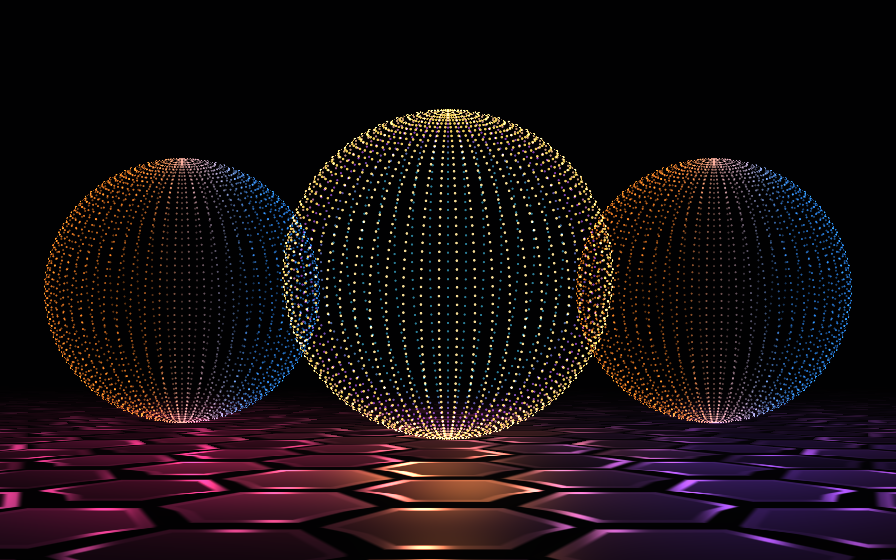
Write a WebGL 1 fragment shader that draws this background.

```glsl
precision highp float;
uniform vec2 u_resolution;

// Layout, in units of the canvas height
const float HORIZON = 0.318;
const vec2 MAIN_CENTER = vec2(0.0, 0.510);
const vec2 MAIN_RADIUS = vec2(0.294, 0.293);
const vec2 SIDE_CENTER = vec2(0.475, 0.481);
const vec2 SIDE_RADIUS = vec2(0.245, 0.235);

// Globe dots: an odd meridian count interleaves front and back columns
const float MERIDIANS = 57.0;
const float PARALLELS = 58.0;
const float TILT = 0.16;
const float MAIN_DOT = 0.0023;
const float SIDE_DOT = 0.0018;

// Floor tiles
const vec2 TILE_SCALE = vec2(0.60, 0.78);
const float GAP = 0.035;
const float SIDE_WALL = 0.16;
const float RIM = 0.035;

const vec3 BACKDROP = vec3(0.004, 0.004, 0.006);
const vec3 CREAM = vec3(0.96, 0.86, 0.58);
const vec3 GOLD = vec3(0.92, 0.78, 0.34);
const vec3 TEAL = vec3(0.16, 0.48, 0.58);
const vec3 VIOLET = vec3(0.50, 0.22, 0.66);
const vec3 ORANGE = vec3(0.85, 0.44, 0.12);
const vec3 MAUVE = vec3(0.62, 0.46, 0.54);
const vec3 BLUE = vec3(0.14, 0.44, 0.78);
const vec3 FLOOR_PLUM = vec3(0.11, 0.035, 0.10);
const vec3 FLOOR_MAGENTA = vec3(0.30, 0.035, 0.11);
const vec3 FLOOR_INDIGO = vec3(0.08, 0.06, 0.25);
const vec3 FLOOR_GOLD = vec3(0.66, 0.40, 0.13);

const float PI = 3.14159265;

float hash(vec2 p) {
  return fract(sin(dot(p, vec2(127.1, 311.7))) * 43758.55);
}

float bell(float x, float width) {
  return exp(-x * x / (width * width));
}

vec3 tiltX(vec3 v, float angle) {
  float c = cos(angle), s = sin(angle);
  return vec3(v.x, c * v.y + s * v.z, c * v.z - s * v.y);
}

// Coverage of the nearest dot on one hemisphere; q is in globe radii
float globeDots(vec2 q, vec2 radius, float side, float dotSize, float pixel) {
  vec2 disc = q / max(1.0, length(q));
  float depth = sqrt(max(0.0, 1.0 - dot(disc, disc)));
  vec3 n = tiltX(vec3(disc, side * depth), TILT);
  vec2 stepSize = vec2(2.0 * PI / MERIDIANS, PI / PARALLELS);
  vec2 angles = vec2(atan(n.x, n.z), asin(clamp(n.y, -1.0, 1.0)));
  angles = (floor(angles / stepSize) + 0.5) * stepSize;
  vec3 center = vec3(sin(angles.x) * cos(angles.y), sin(angles.y),
                     cos(angles.x) * cos(angles.y));
  center = tiltX(center, -TILT);
  float d = length((q - center.xy) * radius);
  return 1.0 - smoothstep(max(0.0, dotSize - 0.5 * pixel), dotSize + 0.5 * pixel, d);
}

vec3 mainGlobe(vec2 p, float pixel) {
  vec2 q = (p - MAIN_CENTER) / MAIN_RADIUS;
  float r = length(q);
  float rim = smoothstep(0.90, 0.98, r);
  float halo = smoothstep(0.68, 0.90, r);
  vec3 front = mix(CREAM, GOLD, halo);
  vec3 back = mix(mix(TEAL, VIOLET, halo), GOLD, rim * 0.7);
  return front * globeDots(q, MAIN_RADIUS, 1.0, MAIN_DOT, pixel)
       + back * globeDots(q, MAIN_RADIUS, -1.0, MAIN_DOT * 0.85, pixel);
}

vec3 sideGlobe(vec2 p, vec2 center, float pixel) {
  vec2 q = (p - center) / SIDE_RADIUS;
  vec3 tint = mix(ORANGE, BLUE, smoothstep(-0.25, 0.55, q.x));
  tint = mix(tint, MAUVE, 0.6 * bell(q.x - 0.12, 0.28));
  tint *= mix(0.7, 1.0, smoothstep(0.4, 1.0, length(q)));
  return tint * (globeDots(q, SIDE_RADIUS, 1.0, SIDE_DOT, pixel)
       + 0.6 * globeDots(q, SIDE_RADIUS, -1.0, SIDE_DOT, pixel));
}

// Coloured light reflected by the floor
vec3 floorLight(vec2 p) {
  vec3 light = FLOOR_PLUM;
  light += FLOOR_MAGENTA * bell(p.x + 0.48, 0.42) * bell(p.y - 0.19, 0.15);
  light += FLOOR_INDIGO * bell(p.x - 0.56, 0.40) * bell(p.y - 0.13, 0.16);
  float pool = bell(p.y - 0.14, 0.07) + 0.9 * bell(p.y, 0.05);
  light += FLOOR_GOLD * pool * bell(p.x - 0.03, 0.12);
  light += FLOOR_GOLD * 0.28 * bell(p.x, 0.32) * bell(p.y - 0.14, 0.12);
  return light;
}

vec3 hexFloor(vec2 p, float pixel) {
  float drop = max(HORIZON - p.y, 0.002);
  vec2 ground = vec2(p.x, 1.0) / drop * TILE_SCALE;
  float blur = pixel * TILE_SCALE.y / (drop * drop);

  // Hexagonal cells with flat near and far edges
  vec2 period = vec2(1.7320508, 1.0);
  vec2 a = mod(ground, period) - 0.5 * period;
  vec2 b = mod(ground + 0.5 * period, period) - 0.5 * period;
  vec2 local = dot(a, a) < dot(b, b) ? a : b;
  vec2 id = floor((ground - local) * vec2(2.0 / period.x, 2.0) + 0.5);
  vec2 q = abs(local);
  float edge = 0.5 - max(q.y, dot(q, vec2(0.8660254, 0.5)));

  // Raised tiles show a dark wall on the near side
  float rise = hash(id);
  float wall = GAP + SIDE_WALL * rise * smoothstep(0.05, -0.15, local.y);
  float top = smoothstep(wall - 0.5 * blur, wall + 0.5 * blur + 0.01, edge);
  float rim = 1.0 - smoothstep(RIM * 0.4, RIM + 0.6 * blur, abs(edge - wall - RIM));

  // Each tile leans a little and so reflects a shifted part of the light
  vec2 lean = vec2(hash(id + 7.3), hash(id + 19.1)) - 0.5;
  vec3 light = floorLight(p + lean * vec2(0.16, 0.05));
  float sheen = (0.45 + 0.75 * hash(id + 3.7)) * (0.8 + 0.5 * local.y);
  float glint = pow(0.5 + 0.5 * sin(p.x * 23.0 + 6.28 * rise), 5.0);
  float detail = exp(-blur * 1.5);
  vec3 color = light * mix(0.6, top * sheen, detail);
  color += (light * 1.3 + vec3(0.12, 0.06, 0.09)) * rim * (0.12 + 1.6 * glint)
         * mix(0.25, 1.0, detail);
  return color * smoothstep(0.0, 0.15, HORIZON - p.y);
}

void main() {
  float pixel = 1.0 / u_resolution.y;
  vec2 p = (gl_FragCoord.xy - vec2(0.5 * u_resolution.x, 0.0)) * pixel;
  vec3 color = BACKDROP;
  if (p.y < HORIZON) color += hexFloor(p, pixel);
  color += sideGlobe(p, SIDE_CENTER * vec2(-1.0, 1.0), pixel);
  color += sideGlobe(p, SIDE_CENTER, pixel);
  color += mainGlobe(p, pixel);
  gl_FragColor = vec4(min(color, 1.0), 1.0);
}
```
